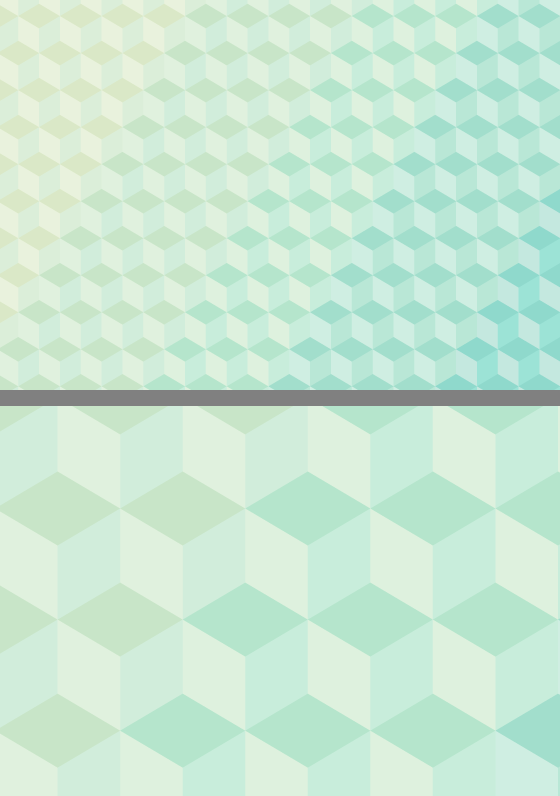
Top, the full canvas; bottom, a detail of the centre.
Give the GLSL for this pattern, as a Shadertoy shader.

```glsl
// Isometric tumbling-block pattern: staggered rows of cubes with a top, a left and a right face.
// Each cube takes one of five pastel shades, in slanted bands that run from cream to aqua.
// Cells are found analytically and edges are smoothed by averaging samples within a pixel.

// Face: 0 = top, 1 = left, 2 = right. Band: 0 = cream ... 4 = aqua.
vec3 faceColor(int face, int band) {
    vec3 top[5] = vec3[5](vec3(.855, .91, .78), vec3(.785, .90, .785), vec3(.71, .90, .80),
                          vec3(.635, .87, .80), vec3(.56, .85, .80));
    vec3 left[5] = vec3[5](vec3(.915, .95, .865), vec3(.88, .945, .87), vec3(.87, .945, .87),
                           vec3(.81, .935, .885), vec3(.77, .91, .875));
    vec3 right[5] = vec3[5](vec3(.86, .935, .85), vec3(.82, .93, .86), vec3(.785, .93, .86),
                            vec3(.725, .905, .84), vec3(.61, .89, .84));
    return face == 0 ? top[band] : face == 1 ? left[band] : right[band];
}

// Horizontal offset from the centre of the nearest cube in a row; each row shifts by half a cube.
float cubeOffset(float u, float row, out float diagonal) {
    float skewed = u + 0.5 * row;
    diagonal = floor(skewed + 0.5);
    return skewed - diagonal;
}

// p.x counts cubes from the left, p.y counts rows downward.
vec3 cubes(vec2 p) {
    float diagonal;
    float row = floor(p.y);
    float x = cubeOffset(p.x, row, diagonal);

    // Below the lower edges of this cube, the point belongs to the next row
    if (p.y - row > 1.0 - abs(x) / 1.5) {
        row += 1.0;
        x = cubeOffset(p.x, row, diagonal);
    }
    float y = p.y - row;
    int face = y < 1.0 / 3.0 - abs(x) / 1.5 ? 0 : x < 0.0 ? 1 : 2;

    // Cubes on the same diagonal share a shade
    vec4 steps = step(vec4(4.0, 8.0, 11.0, 15.0), vec4(diagonal + 0.5));
    return faceColor(face, int(dot(steps, vec4(1.0)) + 0.5));
}

void mainImage(out vec4 fragColor, in vec2 fragCoord) {
    const int SAMPLES = 4;
    vec3 color = vec3(0.0);
    for (int j = 0; j < SAMPLES; j++) {
        for (int i = 0; i < SAMPLES; i++) {
            vec2 jitter = (vec2(i, j) + 0.5) / float(SAMPLES) - 0.5;
            vec2 pos = fragCoord + jitter;
            pos.y = iResolution.y - pos.y;
            pos *= 13.43 / iResolution.x;          // cubes across the canvas
            color += cubes((pos - vec2(0.937, 0.385)) / vec2(1.0, 0.888));
        }
    }
    fragColor = vec4(color / float(SAMPLES * SAMPLES), 1.0);
}
```
